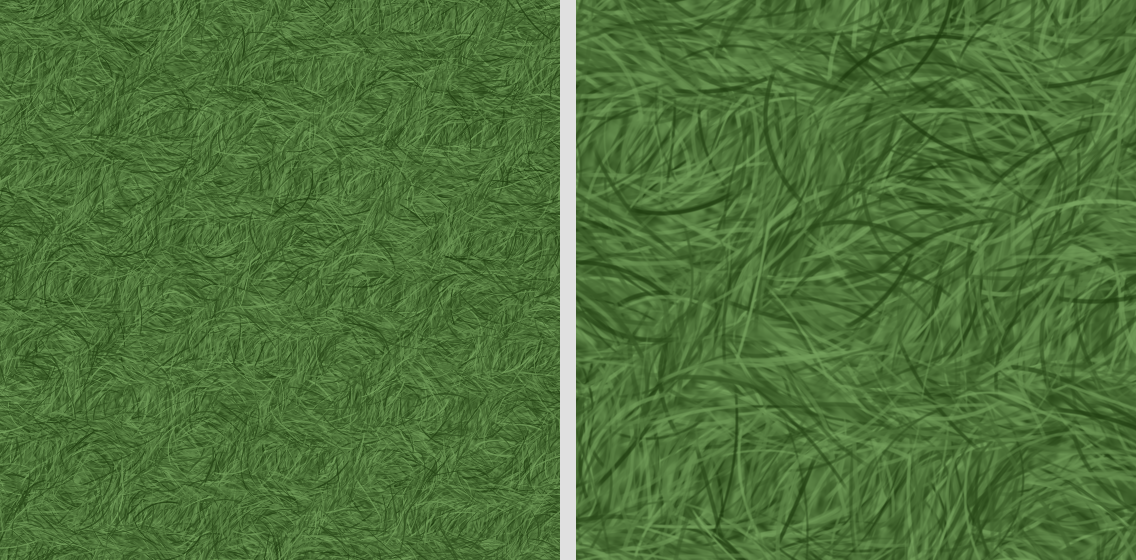
Left: the whole. Right: its middle third, enlarged.
Write a Shadertoy shader that draws this texture.

```glsl
const vec3 DARK_GREEN = vec3(0.20, 0.33, 0.13);
const vec3 LIGHT_GREEN = vec3(0.39, 0.55, 0.30);
const int LAYERS = 28;
const vec2 CELL = vec2(0.026, 0.058);   // strand spacing, bottom and top layer
const vec2 HALF_LENGTH = vec2(0.55, 0.92); // in cells
const vec2 HALF_WIDTH = vec2(0.0005, 0.0014);
const vec2 OPACITY = vec2(0.35, 0.8);
const vec2 SHADE = vec2(-0.45, 1.55);   // 0 is dark green, 1 is light green
const vec2 FLOW_ANGLE = vec2(-0.5, 1.35);
const float ANGLE_JITTER = 1.3;
const float BEND = 0.9;
const float PATCH_SCALE = 14.0;
const float PATCH_STRENGTH = 0.12;
const vec2 UNDERLAY_SCALE = vec2(95.0, 300.0);
const float UNDERLAY_CONTRAST = 1.5;

float hash(vec2 p) {
    return fract(sin(dot(p, vec2(127.1, 311.7))) * 43758.5453);
}

vec3 hash3(vec2 p) {
    vec3 q = vec3(dot(p, vec2(127.1, 311.7)),
                  dot(p, vec2(269.5, 183.3)),
                  dot(p, vec2(419.2, 371.9)));
    return fract(sin(q) * 43758.5453);
}

float noise(vec2 p) {
    vec2 i = floor(p);
    vec2 f = fract(p);
    f = f * f * (3.0 - 2.0 * f);
    return mix(mix(hash(i), hash(i + vec2(1.0, 0.0)), f.x),
               mix(hash(i + vec2(0.0, 1.0)), hash(i + 1.0), f.x), f.y);
}

vec2 rotate(vec2 p, float angle) {
    float c = cos(angle);
    float s = sin(angle);
    return vec2(c * p.x + s * p.y, c * p.y - s * p.x);
}

// Share of steep growth at a place: 0 is shallow, 1 is steep.
float steepness(vec2 p) {
    return 0.5 + 0.5 * sin(24.0 * p.x + 9.0 * p.y + 2.6 * sin(27.0 * p.y - 11.0 * p.x + 1.0));
}

// Coverage of a tapered, bent strand; p is measured in cells from its middle.
float strand(vec2 p, float cell, float halfLength, float halfWidth, float bend, float soft) {
    float along = p.x / halfLength;
    float taper = 1.0 - along * along;
    if (taper <= 0.0) return 0.0;
    float slope = 2.0 * bend * p.x;
    float dist = abs(p.y - bend * p.x * p.x) * cell / sqrt(1.0 + slope * slope);
    return (1.0 - smoothstep(halfWidth - soft, halfWidth + soft, dist)) * smoothstep(0.0, 0.5, taper);
}

void mainImage(out vec4 fragColor, in vec2 fragCoord) {
    vec2 uv = fragCoord / iResolution.y;
    float soft = max(0.5 / iResolution.y, 0.0007);

    // Fine crossing streaks below the strands
    float shallow = noise(rotate(uv, FLOW_ANGLE.x) * UNDERLAY_SCALE);
    float steep = noise(rotate(uv, FLOW_ANGLE.y) * UNDERLAY_SCALE + 40.0);
    float streaks = mix(shallow, steep, 0.15 + 0.7 * steepness(uv));
    float tone = 0.5 + UNDERLAY_CONTRAST * (streaks - 0.5);

    // Overlapping layers of light and dark strands, longer towards the top
    for (int layer = 0; layer < LAYERS; layer++) {
        float cell = mix(CELL.x, CELL.y, float(layer) / float(LAYERS - 1));
        float seed = float(layer) * 37.0;
        vec2 shift = hash3(vec2(seed, 5.3)).xy;
        vec2 grid = uv / cell + shift;
        vec2 home = floor(grid);
        for (int y = -1; y <= 1; y++) {
            for (int x = -1; x <= 1; x++) {
                vec2 id = home + vec2(x, y);
                vec3 place = hash3(id + seed);
                vec3 look = hash3(id + seed + 71.3);
                vec2 middle = id + place.xy;
                float angle = mix(FLOW_ANGLE.x, FLOW_ANGLE.y, steepness((middle - shift) * cell));
                angle += (place.z - 0.5) * ANGLE_JITTER;
                float cover = strand(rotate(grid - middle, angle), cell,
                                     mix(HALF_LENGTH.x, HALF_LENGTH.y, look.x),
                                     mix(HALF_WIDTH.x, HALF_WIDTH.y, look.y),
                                     (fract(look.x * 17.0) - 0.5) * BEND, soft);
                float opacity = mix(OPACITY.x, OPACITY.y, fract(look.y * 13.0));
                tone = mix(tone, mix(SHADE.x, SHADE.y, look.z), cover * opacity);
            }
        }
    }

    // Broad patches of lighter and darker growth
    tone += PATCH_STRENGTH * (noise(uv * PATCH_SCALE + 11.0) - 0.5);
    fragColor = vec4(mix(DARK_GREEN, LIGHT_GREEN, clamp(tone, -0.4, 1.4)), 1.0);
}
```
